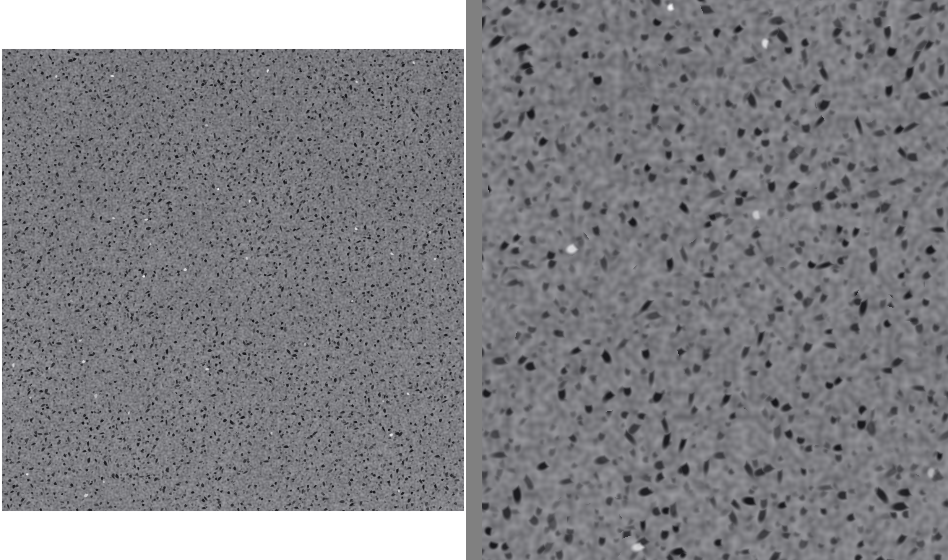
Left, the full canvas; right, a detail of the centre.
Write a WebGL 2 fragment shader that draws this texture.

```glsl
#version 300 es
precision highp float;
precision highp int;
// Square slab of grey engineered stone with dark chips and rare white flecks, on white.

uniform vec2 u_resolution;
out vec4 fragColor;

// Lengths are fractions of the canvas height.
const float SLAB_HALF = 0.4125;
const vec3 PAPER = vec3(1.0);
const vec3 STONE = vec3(0.492, 0.492, 0.510);
const vec3 CHIP = vec3(0.085, 0.085, 0.100);
const vec3 FLECK = vec3(0.97, 0.97, 0.98);

const float CHIP_CELL = 0.0125;
const vec2 CHIP_RADII = vec2(0.0039, 0.0021);
const float CHIP_CHANCE = 0.66;
const float GRIT_CELL = 0.0076;
const vec2 GRIT_RADII = vec2(0.0025, 0.0015);
const float GRIT_CHANCE = 0.55;
const float GRIT_STRENGTH = 0.48;
const float FLECK_CELL = 0.048;
const vec2 FLECK_RADII = vec2(0.0036, 0.0025);
const float FLECK_CHANCE = 0.10;

const float LEAN = 1.05;        // favoured chip direction, radians
const float LEAN_SPREAD = 2.5;  // range of directions around it
const float SOFTNESS = 0.0011;  // half width of a chip edge
const float FINE_MOTTLE = 0.13;
const float MID_MOTTLE = 0.07;
const float BROAD_MOTTLE = 0.025;
const float TOP_SHADE = 0.030;  // darkening from bottom to top

// Three random values in 0..1 for an integer cell
vec3 hash3(vec2 cell, int seed) {
    uvec3 v = uvec3(ivec3(ivec2(cell), seed)) * 1664525u + 1013904223u;
    v.x += v.y * v.z;
    v.y += v.z * v.x;
    v.z += v.x * v.y;
    v ^= v >> 16u;
    v.x += v.y * v.z;
    v.y += v.z * v.x;
    v.z += v.x * v.y;
    return vec3(v >> 8u) / 16777216.0;
}

float cornerSlope(vec2 cell, vec2 offset, int seed) {
    float angle = 6.2832 * hash3(cell, seed).x;
    return dot(vec2(cos(angle), sin(angle)), offset);
}

float gradientNoise(vec2 p, int seed) {
    vec2 i = floor(p), f = p - i;
    vec2 w = f * f * f * (f * (f * 6.0 - 15.0) + 10.0);
    vec2 e = vec2(1.0, 0.0);
    float low = mix(cornerSlope(i, f, seed), cornerSlope(i + e.xy, f - e.xy, seed), w.x);
    float high = mix(cornerSlope(i + e.yx, f - e.yx, seed), cornerSlope(i + e.xx, f - e.xx, seed), w.x);
    return mix(low, high, w.y);
}

// Coverage of scattered angular grains, weighted by each grain's strength
float grains(vec2 p, float cellSize, vec2 radii, float chance, float weakest, int seed) {
    vec2 home = floor(p / cellSize);
    float soft = max(SOFTNESS, 0.55 / u_resolution.y);
    float cover = 0.0;
    for (int y = -1; y <= 1; y++) {
        for (int x = -1; x <= 1; x++) {
            vec2 cell = home + vec2(x, y);
            vec3 place = hash3(cell, seed);
            vec3 form = hash3(cell, seed + 1);
            if (place.z > chance) continue;

            float angle = LEAN + (form.x - 0.5) * LEAN_SPREAD;
            vec2 axis = vec2(cos(angle), sin(angle));
            vec2 q = p - (cell + place.xy) * cellSize;
            q = vec2(dot(q, axis), dot(q, vec2(-axis.y, axis.x)));

            // Ellipse with one slanted side broken off
            vec2 r = radii * mix(vec2(0.55, 0.65), vec2(1.3, 1.2), vec2(form.y * form.y, form.z));
            float body = (length(q / r) - 1.0) * min(r.x, r.y);
            float chop = dot(q, normalize(vec2(0.7, form.y - 0.5))) - 0.6 * r.x;
            float mask = 1.0 - smoothstep(-soft, soft, max(body, chop));
            float strength = mix(weakest, 1.0, fract(form.z * 7.0 + form.x * 3.0));
            cover = max(cover, mask * strength);
        }
    }
    return cover;
}

vec3 slabColor(vec2 p) {
    // Mottled ground
    float broad = gradientNoise(p * 9.0, 11);
    float tone = FINE_MOTTLE * gradientNoise(p * 215.0, 12)
               + MID_MOTTLE * gradientNoise(p * 90.0, 13)
               + BROAD_MOTTLE * broad
               - TOP_SHADE * p.y / (2.0 * SLAB_HALF);
    vec3 color = STONE + tone;

    // Faint grit, dark chips, bright flecks
    float density = 1.0 + 0.5 * broad + 0.35 * gradientNoise(p * 24.0, 14);
    float grit = grains(p, GRIT_CELL, GRIT_RADII, GRIT_CHANCE * density, 0.3, 21);
    float chips = grains(p, CHIP_CELL, CHIP_RADII, CHIP_CHANCE * density, 0.45, 31);
    float flecks = grains(p, FLECK_CELL, FLECK_RADII, FLECK_CHANCE, 0.4, 41);
    color = mix(color, CHIP, grit * GRIT_STRENGTH);
    color = mix(color, CHIP, chips);
    return mix(color, FLECK, flecks);
}

void main() {
    vec2 p = (gl_FragCoord.xy - 0.5 * u_resolution) / u_resolution.y;
    float pixel = 1.0 / u_resolution.y;
    float edge = max(abs(p.x), abs(p.y)) - SLAB_HALF;
    float inside = 1.0 - smoothstep(-0.6 * pixel, 0.6 * pixel, edge);
    fragColor = vec4(mix(PAPER, slabColor(p), inside), 1.0);
}
```
